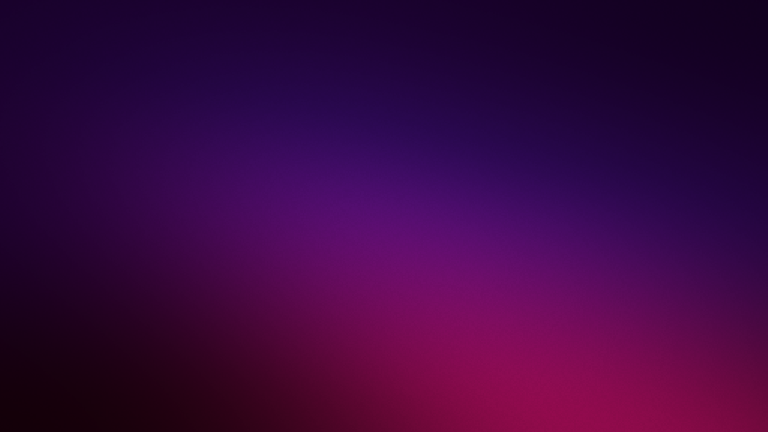
This background is drawn by a Shadertoy shader. Its source:

```glsl
// A dark violet backdrop with a soft magenta light rising from the lower right.
// A blue-violet haze follows the sloping border of that light. Every part is a
// smooth falloff added to a vertical base gradient, finished with faint grain.

const vec3 EMBER_BLACK  = vec3(0.070, 0.000, 0.030);
const vec3 NIGHT_VIOLET = vec3(0.090, 0.002, 0.155);
const vec3 HAZE_VIOLET  = vec3(0.100, 0.042, 0.215);
const vec3 WARM_MAGENTA = vec3(0.490, 0.040, 0.250);

float hash(vec2 p) {
    return fract(sin(dot(p, vec2(12.9898, 78.233))) * 43758.5453);
}

// Bell curve with its own width on each side of the centre.
float bell(float offset, float leftWidth, float rightWidth) {
    float t = offset / (offset < 0.0 ? leftWidth : rightWidth);
    return exp(-0.5 * t * t);
}

// Signed height above the sloping border between warm and cool light.
float heightAboveBorder(vec2 uv, float slope) {
    return uv.y - 0.60 + slope * (uv.x - 0.35);
}

vec3 baseGradient(vec2 uv) {
    vec3 base = mix(EMBER_BLACK, NIGHT_VIOLET, smoothstep(0.0, 0.55, uv.y));
    float cornerShade = smoothstep(0.5, 1.0, uv.x) * smoothstep(0.5, 1.0, uv.y);
    return base * (1.0 - 0.22 * cornerShade);
}

float hazeAmount(vec2 uv, float height) {
    return bell(height, 0.20, 0.22) * bell(uv.x - 0.5, 0.26, 0.42);
}

float warmAmount(vec2 uv, float height) {
    float below = 1.0 - smoothstep(-0.45, 0.20, height);
    float centre = 0.75 - 0.33 * uv.y;
    return below * bell(uv.x - centre, 0.25, 0.36);
}

void mainImage(out vec4 fragColor, in vec2 fragCoord) {
    vec2 uv = fragCoord / iResolution.xy;
    float height = heightAboveBorder(uv, 0.35);

    // Layered light
    vec3 color = baseGradient(uv);
    color += HAZE_VIOLET * hazeAmount(uv, height);
    color += WARM_MAGENTA * warmAmount(uv, height);

    // Fine grain, scaled by brightness
    float grain = hash(floor(uv * vec2(512.0, 288.0))) - 0.5;
    color *= 1.0 + 0.04 * grain;

    fragColor = vec4(clamp(color, 0.0, 1.0), 1.0);
}
```
